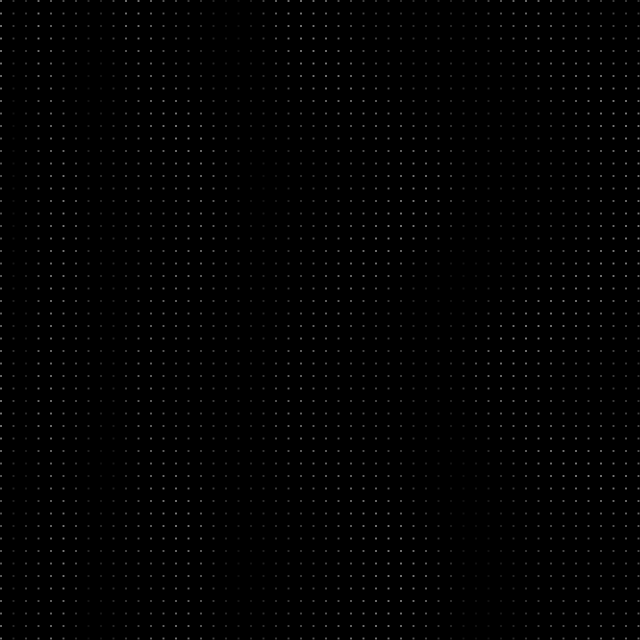
A Shadertoy shader for this pattern:

```glsl
// A fine grid of tiny grey dots on black, dimmed and lit by warped, creased bands.

const float REPEATS    = 51.2;          // grid cells across and down
const float PITCH      = 1.0 / REPEATS;
const float FIRST_DOT  = 0.08 * PITCH;  // first dot centre from the top left
const float HALF_SIZE  = 0.075 * PITCH; // half the dot width
const float DIM_LEVEL  = 0.07;
const float LIT_LEVEL  = 0.50;
const float BAND_RATE  = 4.42;          // bands per unit of sqrt(x)
const float BAND_START = 1.25;
const float BEND_RATE  = 10.5;          // vertical sway of the bands
const float BEND_SIZE  = 0.085;
const float CREASE     = 0.75;          // steepens one side of each band
const float FINE_SHARE = 0.22;          // weight of the slanted fine layer
const float TAU        = 6.2831853;
const vec3  BACKGROUND = vec3(0.0);
const vec3  DOT_COLOUR = vec3(1.0);

// Light from 0 to 1 at a point measured from the top left
float bandLight(vec2 p) {
    float sway = sin(BEND_RATE * (p.y - 0.15));
    float x = max(p.x - BEND_SIZE * p.x * sway, 0.0);
    float phase = TAU * (sqrt(x) * BAND_RATE - BAND_START);
    phase += 0.35 * sin(7.0 * p.y + 5.0 * p.x);
    float broad = 0.5 + 0.5 * cos(phase - CREASE * sway * cos(phase));

    // Slanted layer breaks up the long bands
    float slant = sin(17.0 * p.x + 13.0 * p.y + 1.8 * sin(9.0 * p.y - 6.0 * p.x));
    float fine = 0.5 + 0.5 * slant;
    return mix(broad, fine, FINE_SHARE);
}

// Smoothed coverage of a small square dot
float dotCoverage(vec2 offset, float pixel) {
    vec2 side = (HALF_SIZE - abs(offset)) / pixel + 0.5;
    side = clamp(side, 0.0, min(1.0, 2.0 * HALF_SIZE / pixel));
    return side.x * side.y;
}

void mainImage(out vec4 fragColor, in vec2 fragCoord) {
    float pixel = 1.0 / iResolution.y;
    vec2 p = vec2(fragCoord.x, iResolution.y - fragCoord.y) * pixel;

    // Nearest dot; its light is constant across the dot
    vec2 id = floor((p - FIRST_DOT) * REPEATS + 0.5);
    vec2 centre = id * PITCH + FIRST_DOT;
    float level = mix(DIM_LEVEL, LIT_LEVEL, bandLight(centre));

    float ink = level * dotCoverage(p - centre, pixel);
    fragColor = vec4(mix(BACKGROUND, DOT_COLOUR, ink), 1.0);
}
```
